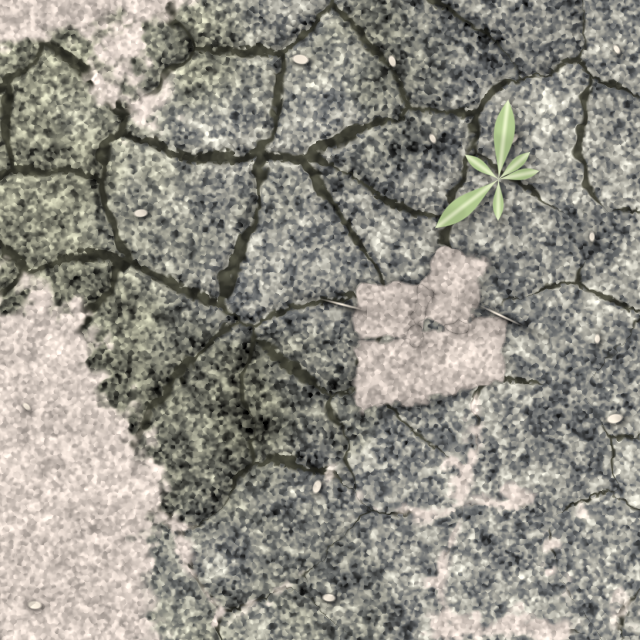
Reproduce this texture procedurally as a WebGL 1 fragment shader.

```glsl
precision highp float;
// Dried, cracked mud with lichen mottling, pale sand, chips and a sprout.
// Warped Voronoi borders form the cracks, blended cellular noise the grain;
// sand, chips and leaves are distance fields laid on top.
uniform vec2 u_resolution;

const float PLATE_SCALE = 5.5;   // mud plates across the canvas
const float CRACK_WIDTH = 0.036; // widest half crack, in plate units
const float GROUND_TONE = 0.555;
const float SAND_TONE = 0.80;
const float CHIP_SCALE = 7.0;
const float CHIP_CHANCE = 0.17;
const vec2 LIGHT = vec2(-0.6, 0.8);
const vec2 SPROUT = vec2(0.779, 0.72);
const vec3 SLATE = vec3(0.97, 1.0, 1.02);
const vec3 WARM_GREY = vec3(1.02, 1.01, 0.95);
const vec3 OLIVE = vec3(1.02, 1.02, 0.87);
const vec3 SAND = vec3(1.045, 0.985, 0.94);
const vec3 CRACK = vec3(0.21, 0.21, 0.17);
const vec3 CHIP = vec3(0.92, 0.88, 0.82);
const vec3 LEAF = vec3(0.68, 0.77, 0.55);
const vec3 LEAF_PALE = vec3(0.87, 0.91, 0.75);

vec2 hash2(vec2 c) {
  return fract(sin(vec2(dot(c, vec2(127.1, 311.7)), dot(c, vec2(269.5, 183.3)))) * 43758.5);
}

mat2 turn(float a) { return mat2(cos(a), -sin(a), sin(a), cos(a)); }

// Cellular noise with softly blended cells, centred on zero.
float grain(vec2 p) {
  vec2 cell = floor(p), f = fract(p);
  float sum = 0.0, total = 0.05;
  for (int j = -1; j <= 1; j++)
    for (int i = -1; i <= 1; i++) {
      vec2 g = vec2(i, j), h = hash2(cell + g), d = g + h - f;
      float w = max(0.0, 1.2 - dot(d, d));
      w *= w * w;
      sum += w * (fract(h.x * 57.3 + h.y * 91.7) - 0.5);
      total += w;
    }
  return sum / total;
}

// Voronoi border: distance, outward normal, random value of the plate.
vec4 plateEdge(vec2 p) {
  vec2 cell = floor(p), f = fract(p), nearG = vec2(0.0), nearD = vec2(9.0);
  for (int j = -1; j <= 1; j++)
    for (int i = -1; i <= 1; i++) {
      vec2 g = vec2(i, j), d = g + hash2(cell + g) - f;
      if (dot(d, d) < dot(nearD, nearD)) { nearD = d; nearG = g; }
    }
  vec4 edge = vec4(9.0, 0.0, 0.0, hash2(cell + nearG + 7.0).x);
  for (int j = -2; j <= 2; j++)
    for (int i = -2; i <= 2; i++) {
      vec2 g = nearG + vec2(i, j), d = g + hash2(cell + g) - f, gap = d - nearD;
      if (dot(gap, gap) > 0.0001) {
        vec2 n = normalize(gap);
        float dist = dot(0.5 * (d + nearD), n);
        if (dist < edge.x) edge.xyz = vec3(dist, n);
      }
    }
  return edge;
}

float slab(vec2 p, vec2 halfSize, float angle) {
  vec2 q = abs(turn(angle) * p) - halfSize + 0.012;
  return length(max(q, 0.0)) + min(max(q.x, q.y), 0.0) - 0.012;
}

// Scattered chips and a few straws: signed distance.
float chips(vec2 p) {
  vec2 cell = floor(p * CHIP_SCALE), h = hash2(cell + 31.0), k = hash2(cell + 63.0);
  vec2 q = turn(k.x * 6.28) * (p - (cell + 0.25 + 0.5 * h) / CHIP_SCALE);
  vec2 size = k.y > 0.8 ? vec2(0.022, 0.0016) : vec2(0.013, 0.0075) * (0.5 + 0.6 * k.y);
  float d = (length(q / size) - 1.0) * size.y;
  return fract(h.x * 17.0 + h.y * 29.0) < CHIP_CHANCE ? d : 1.0;
}

// Narrow leaves around one stem: signed distance, distance to the midrib.
vec2 sprout(vec2 p) {
  vec2 best = vec2(1.0);
  for (int i = 0; i < 6; i++) {
    float k = float(i), angle = 0.2 + 0.9 * k - 0.55 * max(0.0, sin(k * 0.785));
    float size = 0.065 + 0.06 * step(1.0, k) * (1.0 - mod(k, 2.0));
    vec2 q = turn(angle) * p;
    float t = clamp(q.x / size, 0.0, 1.0);
    float d = length(q - vec2(t * size, 0.0)) - 0.13 * size * sin(3.14 * pow(t, 1.4));
    if (d < best.x) best = vec2(d, abs(q.y));
  }
  return best;
}

void main() {
  float px = 1.0 / min(u_resolution.x, u_resolution.y);
  vec2 p = gl_FragCoord.xy * px;
  float broad = grain(p * 6.0), patchy = grain(p * 14.0 + 5.0), mid = grain(p * 36.0);
  float fine = grain(p * 88.0), grit = grain(p * 190.0);

  // Mottled ground, olive at the left and slate at the right.
  vec2 c = p - vec2(0.42, 0.4);
  float tone = GROUND_TONE + 0.14 * broad + 0.16 * patchy + 0.25 * mid + 0.4 * fine + 0.5 * grit;
  tone -= 0.08 * exp(-9.0 * dot(c, c));
  float olive = 1.0 - smoothstep(0.12, 0.62, p.x + 0.5 * broad + 0.3 * patchy);
  vec3 tint = mix(mix(SLATE, WARM_GREY, smoothstep(0.35, 0.65, tone)), OLIVE, 0.8 * olive);

  // Cracks fade out toward the lower right.
  vec2 warp = 0.016 * sin(p.yx * 19.0 + vec2(0.0, 2.0)) + 0.025 * vec2(patchy, broad);
  warp += 0.016 * vec2(mid, -mid) + 0.008 * vec2(fine, grit);
  vec4 edge = plateEdge((p + warp) * PLATE_SCALE);
  float open = 1.0 - smoothstep(0.45, 1.15, p.x * 0.8 + (1.0 - p.y) * 0.55);
  float beyond = edge.x - CRACK_WIDTH * (open * 0.95 - 0.1 + 1.2 * patchy + 0.9 * mid);
  float crack = 1.0 - smoothstep(-0.01, 0.01 + px * PLATE_SCALE, beyond);
  tone += 0.06 * (edge.w - 0.5) - 0.1 * open * exp(-14.0 * max(beyond, 0.0));
  tone += 0.12 * open * dot(edge.yz, LIGHT) * exp(-40.0 * abs(beyond - 0.04));
  vec3 color = mix(tone * tint, CRACK * (1.0 + fine), 0.9 * crack);

  // Loose sand in the left corners, a tongue of it, and filled cracks below.
  float loose = 0.26 - length((p - vec2(0.0, 0.12)) * vec2(1.0, 0.6));
  loose = max(loose, 0.22 - length((p - vec2(0.03, 1.04)) * vec2(0.8, 2.0)));
  loose = max(loose, -slab(p - vec2(0.19, 0.9), vec2(0.024, 0.09), 0.55));
  float fill = min(0.5 * (0.06 - edge.x), 0.35 * (broad - 0.1));
  loose = max(loose, fill - 0.3 * smoothstep(0.3, 0.55, p.y));
  loose += 0.09 * patchy + 0.07 * mid + 0.05 * fine;

  // Sandy slab of three flakes, with seams and a thin shadow.
  float ragged = 0.012 * patchy + 0.018 * mid + 0.01 * fine;
  float base = slab(p - vec2(0.67, 0.43), vec2(0.12, 0.052), 0.17) + ragged;
  float left = slab(p - vec2(0.607, 0.512), vec2(0.054, 0.042), -0.1) + ragged;
  float right = slab(p - vec2(0.705, 0.55), vec2(0.042, 0.058), -0.35) + ragged;
  float flake = min(base, min(left, right));
  float seam = min(abs(base), min(abs(left), abs(right)));
  color *= 1.0 - 0.35 * exp(-130.0 * max(flake, 0.0));
  float mask = 1.0 - smoothstep(-0.003, 0.002 + px, flake);
  float sand = SAND_TONE + 0.08 * patchy + 0.1 * mid + 0.2 * fine + 0.3 * grit;
  sand -= mask * (0.03 + 0.2 * exp(-350.0 * seam));
  color = mix(color, sand * SAND, max(smoothstep(-0.012, 0.035, loose), mask));

  // Chips and sprout with soft shadows.
  color *= 1.0 - 0.4 * exp(-250.0 * max(chips(p + vec2(-0.002, 0.003)), 0.0));
  color = mix(color, CHIP * (1.0 + 0.3 * fine), 1.0 - smoothstep(-px, px, chips(p)));
  p -= SPROUT;
  vec2 leaf = sprout(p);
  color *= 1.0 - 0.3 * exp(-110.0 * max(sprout(p + vec2(-0.004, 0.006)).x, 0.0));
  vec3 green = mix(LEAF_PALE, LEAF, smoothstep(0.0, 0.006, leaf.y)) * (1.0 + 0.15 * mid);
  color = mix(color, green, 1.0 - smoothstep(-px, px, leaf.x));
  gl_FragColor = vec4(color, 1.0);
}
```
